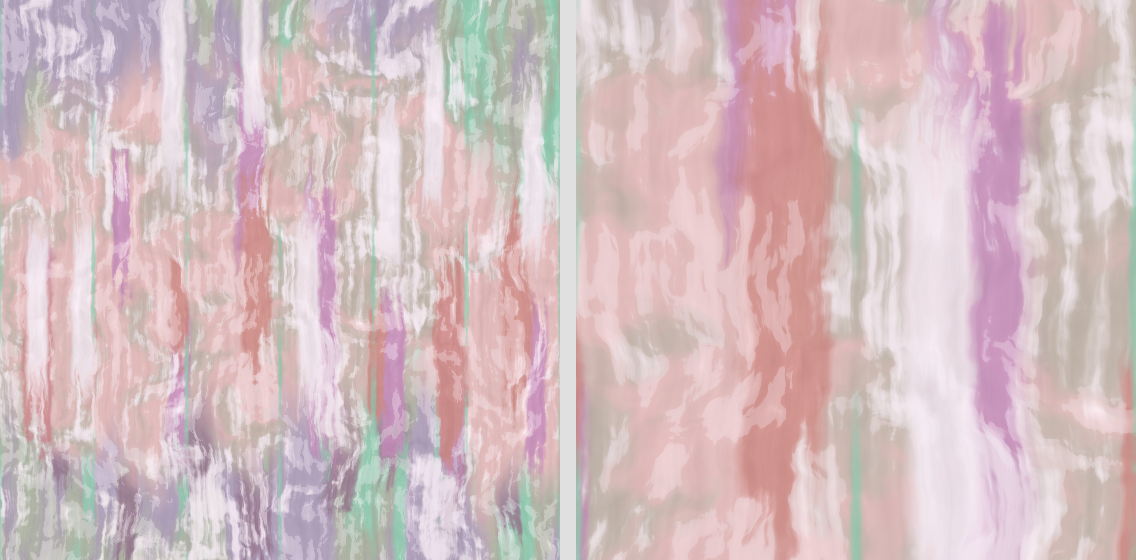
Left: the whole. Right: its middle third, enlarged.
This background is drawn by a WebGL 1 fragment shader. Its source:

```glsl
precision highp float;

uniform vec2 u_resolution;

#define LAVENDER vec3(0.70, 0.64, 0.74)
#define SAGE vec3(0.69, 0.71, 0.65)
#define GREEN vec3(0.58, 0.80, 0.70)
#define MAUVE vec3(0.61, 0.49, 0.58)
#define PINK vec3(0.89, 0.74, 0.74)
#define CORAL vec3(0.82, 0.57, 0.55)
#define ORCHID vec3(0.79, 0.57, 0.75)
#define WHITE vec3(0.94, 0.90, 0.93)
#define PANELS 6.0
#define BRISTLE_SCALE vec2(75.0, 6.0)
#define MIST_OPACITY 0.75
#define GRAIN_CONTRAST 0.10

float hash(vec2 cell) {
    vec3 q = fract(cell.xyx * 0.1031);
    q += dot(q, q.yzx + 33.33);
    return fract((q.x + q.y) * q.z);
}

float cornerSlope(vec2 cell, vec2 offset) {
    float angle = 6.2832 * hash(cell);
    return dot(vec2(cos(angle), sin(angle)), offset);
}

float gradientNoise(vec2 p) {
    vec2 cell = floor(p);
    vec2 f = p - cell;
    vec2 u = f * f * f * (f * (f * 6.0 - 15.0) + 10.0);
    vec2 e = vec2(1.0, 0.0);
    float low = mix(cornerSlope(cell, f), cornerSlope(cell + e, f - e), u.x);
    float high = mix(cornerSlope(cell + e.yx, f - e.yx), cornerSlope(cell + 1.0, f - 1.0), u.x);
    return 1.4 * mix(low, high, u.y);
}

float fbm(vec2 p) {
    float sum = 0.0;
    float amplitude = 0.6;
    for (int i = 0; i < 5; i++) {
        sum += amplitude * gradientNoise(p);
        p = p * 2.03 + vec2(17.3, 9.1);
        amplitude *= 0.5;
    }
    return sum;
}

// Soft threshold: how much paint lies where the field exceeds a level
float cover(float field, float level, float softness) {
    return smoothstep(level - softness, level + softness, field);
}

// Step between neighbouring panels, with a narrow blend at each seam
float panelTone(float x) {
    float panel = floor(x * PANELS);
    float blend = smoothstep(0.96, 1.0, fract(x * PANELS));
    return mix(hash(vec2(panel, 5.0)), hash(vec2(panel + 1.0, 5.0)), blend) - 0.5;
}

// Scattered upright brush strokes with frayed ends
float strokes(vec2 p, float seed, vec2 halfSize, vec2 rangeY, float fray) {
    float paint = 0.0;
    for (int i = 0; i < 8; i++) {
        vec2 id = vec2(float(i), seed);
        float x = (float(i) + 0.15 + 0.7 * hash(id)) / 8.0;
        float y = mix(rangeY.x, rangeY.y, hash(id + 31.0));
        float size = mix(0.6, 1.25, hash(id + 57.0));
        vec2 d = abs(p - vec2(x, y)) / (halfSize * size);
        float reach = max(d.x + 0.5 * fray, d.y + 1.1 * fray) + 0.15 * d.x * d.y;
        paint = max(paint, 1.0 - smoothstep(0.7, 1.25, reach));
    }
    return paint;
}

void main() {
    vec2 p = gl_FragCoord.xy / u_resolution;

    // Textures: long bristle marks, curdled clouds and small crumbs
    vec2 warp = vec2(fbm(p * 6.0 + 40.0), fbm(p * 6.0 + 80.0));
    float bristle = fbm(p * BRISTLE_SCALE + 1.5 * warp);
    float cloud = fbm(p * vec2(8.0, 5.0) + 0.9 * warp);
    float crumb = fbm(p * vec2(26.0, 17.0) + 2.0 * warp + 13.0);
    float fray = 0.7 * bristle + 0.5 * crumb;
    vec2 q = p + 0.012 * warp;
    float tone = panelTone(p.x + 0.002 * crumb);

    // Cool ground, greener at upper right and lower left
    float hue = fbm(q * vec2(7.0, 1.3) + 3.0) + 0.3 * tone + 0.15 * fray
        + 0.5 * (p.x - 0.45) * (2.0 * p.y - 0.6);
    vec3 colour = mix(LAVENDER, SAGE, cover(hue, -0.04, 0.13));
    colour = mix(colour, GREEN, cover(hue, 0.23, 0.13));
    colour = mix(colour, MAUVE, 0.85 * strokes(q, 2.0, vec2(0.03, 0.11), vec2(0.05, 0.30), fray));
    colour = mix(colour, GREEN, 0.9 * strokes(q, 4.0, vec2(0.013, 0.20), vec2(0.0, 1.0), fray));

    // Warm band across the middle
    float drift = 0.30 * fbm(q * vec2(6.0, 1.6) + 21.0) + 0.12 * tone + 0.12 * cloud;
    float warmth = 1.0 - smoothstep(0.17, 0.36, abs(p.y - 0.49 + drift) + 0.06 * fray);
    vec3 warm = mix(PINK, SAGE, 0.6 * cover(cloud - 0.4 * tone, 0.16, 0.20));
    colour = mix(colour, warm, warmth);
    colour = mix(colour, ORCHID, 0.85 * strokes(q, 7.0, vec2(0.027, 0.19), vec2(0.28, 0.72), fray));
    colour = mix(colour, CORAL, 0.9 * strokes(q, 11.0, vec2(0.024, 0.14), vec2(0.36, 0.68), fray));

    // Pale mist, lifted flakes and opaque white strokes
    float mist = cloud + 0.45 * bristle + 0.35 * crumb;
    colour = mix(colour, WHITE, MIST_OPACITY * cover(mist, 0.26, 0.20));
    colour = mix(colour, WHITE, 0.30 * cover(crumb + 0.5 * bristle, 0.10, 0.04));
    colour = mix(colour, WHITE, 0.95 * strokes(q, 19.0, vec2(0.018, 0.14), vec2(0.30, 0.95), fray));

    // Broken green seams between the panels
    float seam = abs(fract(p.x * PANELS + 0.5) - 0.5) / PANELS + 0.004 * crumb;
    float broken = cover(gradientNoise(p * vec2(PANELS, 5.0) + 9.0) + 0.4 * crumb, 0.0, 0.2);
    colour = mix(colour, GREEN, 0.75 * broken * (1.0 - smoothstep(0.001, 0.005, seam)));

    colour += GRAIN_CONTRAST * (0.6 * bristle + 0.5 * crumb);
    gl_FragColor = vec4(clamp(colour, 0.0, 1.0), 1.0);
}
```
